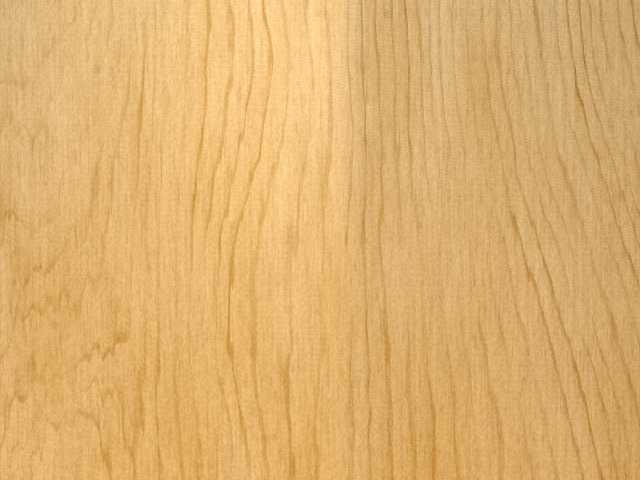
Reproduce this texture procedurally as a Shadertoy shader.

```glsl
// Pale varnished wood veneer: growth rings are contour lines of a bent,
// noise-warped field, straight in the middle and flame-like at the left.
// Fine vertical fibres, grain and a soft light from the top finish it.

float hash(vec2 p) {
    return fract(sin(dot(p, vec2(127.1, 311.7))) * 43758.5453);
}

float noise(vec2 p) {
    vec2 i = floor(p), f = fract(p);
    f = f * f * (3.0 - 2.0 * f);
    return mix(mix(hash(i), hash(i + vec2(1, 0)), f.x),
               mix(hash(i + vec2(0, 1)), hash(i + vec2(1, 1)), f.x), f.y);
}

float fbm(vec2 p) {
    float sum = 0.0, amp = 0.5;
    for (int i = 0; i < 4; i++) {
        sum += amp * noise(p);
        p = p * 2.03 + 17.3;
        amp *= 0.5;
    }
    return sum / 0.9375;
}

// How far the left, flame-figured part reaches
float flameArea(float x) {
    return 1.0 - smoothstep(0.12, 0.34, x);
}

// Field whose level lines are the growth rings
float ringField(vec2 p) {
    float flame = flameArea(p.x);
    float down = 1.0 - p.y;

    // Wider rings at the left, closer and leaning ones at the right
    float field = p.x + 0.6 * max(0.27 - p.x, 0.0) + 0.5 * max(p.x - 0.72, 0.0);
    field -= 0.34 * smoothstep(0.65, 1.35, p.x) * smoothstep(-0.15, 1.1, down);
    float bulge = (p.x - 0.49) / 0.15;
    field += 0.085 * exp(-bulge * bulge) * smoothstep(0.1, 0.65, down)
           * (1.0 - 0.5 * smoothstep(0.7, 1.0, down));
    field -= 0.34 * (p.y - 0.55) * flame;

    // Slow bends, then ragged edges drawn out along the fibres
    field += (fbm(p * vec2(5.0, 2.6) + 3.0) - 0.5) * mix(0.05, 0.16, flame);
    field += (noise(p * vec2(60.0, 8.0)) - 0.5) * mix(0.008, 0.026, flame);
    field += (noise(p * vec2(150.0, 22.0)) - 0.5) * mix(0.007, 0.013, flame);
    return field + 0.025 * noise(vec2(field * 14.0, 5.0));
}

// Faint soft shoulder on the early side, crisp narrow line on the late side
float ringLine(float field) {
    float t = fract(field);
    float strength = 0.4 + 0.6 * hash(vec2(floor(field), 9.0));
    float band = 0.2 * smoothstep(0.2, 0.75, t) + 0.8 * smoothstep(0.7, 0.82, t);
    return strength * band * (1.0 - smoothstep(0.89, 0.98, t));
}

void mainImage(out vec4 fragColor, in vec2 fragCoord) {
    vec2 p = fragCoord / iResolution.y;
    float flame = flameArea(p.x);

    // Light: warm below, paler above, a glow that ends at the veneer joint
    float joint = smoothstep(0.69, 0.76, p.x) * mix(0.5, 1.0, p.y);
    vec3 wood = mix(vec3(0.885, 0.69, 0.41), vec3(0.885, 0.735, 0.51), p.y);
    vec2 fromGlow = (p - vec2(0.54, 1.0)) / vec2(0.30, 0.66);
    float glow = exp(-dot(fromGlow, fromGlow));
    wood += glow * (1.0 - 0.55 * joint) * vec3(0.105, 0.085, 0.045);
    wood *= 1.0 - 0.05 * joint - 0.05 * smoothstep(0.95, 1.35, p.x);
    wood *= 1.0 - 0.04 * (1.0 - smoothstep(0.0, 0.16, p.x)) * p.y;

    // Broad uneven tone, greyish in places
    float tone = fbm(p * vec2(10.0, 2.5) + 21.0) - 0.5;
    wood += tone * vec3(0.06, 0.08, 0.13);

    // Growth rings, broken up along their length
    float line = ringLine(ringField(p) * 24.0);
    line *= smoothstep(-0.15, 0.75, noise(p * vec2(14.0, 5.0) + 40.0));
    line *= 0.7 + 0.6 * noise(p * vec2(170.0, 24.0) + 80.0);
    line *= 1.0 - 0.6 * flame * smoothstep(0.6, 0.85, p.y);
    wood -= line * vec3(0.10, 0.13, 0.165);

    // Vertical fibres and fine grain
    float fibre = noise(p * vec2(190.0, 9.0)) + noise(p * vec2(340.0, 36.0)) - 1.0;
    float fleck = smoothstep(0.7, 0.92, noise(p * vec2(250.0, 34.0) + 60.0));
    float grain = noise(p * vec2(384.0, 300.0)) - 0.5;
    wood += fibre * vec3(0.036, 0.039, 0.043);
    wood -= fleck * vec3(0.04, 0.038, 0.03);
    wood += grain * vec3(0.075, 0.075, 0.08);

    fragColor = vec4(clamp(wood, 0.0, 1.0), 1.0);
}
```
